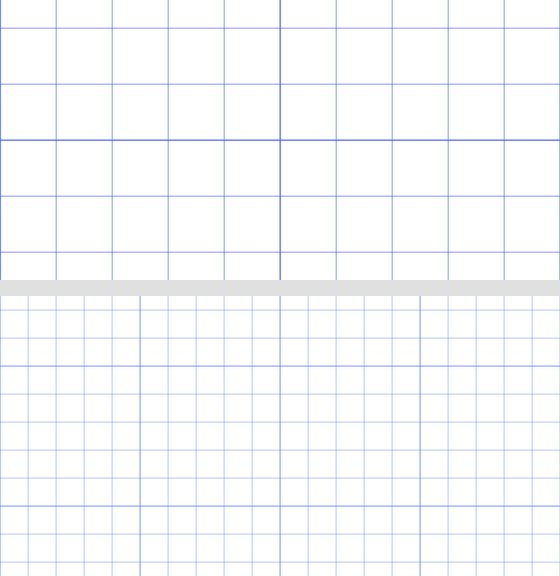
Top: one tile. Bottom: repeated 2 by 2.
This pattern is drawn by a Shadertoy shader. Its source:

```glsl
// Blue graph paper on white: thin rules bound ten by five cells, and a bolder
// rule replaces every fifth one. Each rule is a wrapped distance to the nearest
// line, softened by an exact triangle filter, so opposite edges join.

const vec2 CELLS = vec2(10.0, 5.0);          // cells across and down
const vec2 MAJOR_BLOCKS = vec2(2.0, 1.0);    // bold rules across and down
const vec2 RULE_PHASE = vec2(0.0, 0.5);      // rule position within a repeat
const vec2 RULE_SHIFT = vec2(0.0006, -0.0006); // print offset, canvas heights
const float MINOR_WIDTH = 0.00235;           // in canvas heights
const float MAJOR_WIDTH = 0.0044;
const float FILTER_PIXELS = 1.0;             // half width of the edge filter
const vec3 PAPER = vec3(1.0);
const vec3 INK = vec3(0.255, 0.39, 0.925);

// Distance on each axis to the nearest repeated rule, in canvas heights.
vec2 ruleDistance(vec2 position, vec2 canvas, vec2 repeats) {
    vec2 spacing = canvas / repeats;
    vec2 offset = fract((position - RULE_SHIFT) / spacing - RULE_PHASE + 0.5) - 0.5;
    return abs(offset) * spacing;
}

// Running integral of a triangle kernel of half width one.
vec2 triangleIntegral(vec2 x) {
    x = clamp(x, -1.0, 1.0);
    return 0.5 + x - 0.5 * x * abs(x);
}

// Filtered coverage of a rule of the given width.
vec2 ruleCoverage(vec2 dist, float width, float radius) {
    return triangleIntegral((dist + 0.5 * width) / radius)
         - triangleIntegral((dist - 0.5 * width) / radius);
}

void mainImage(out vec4 fragColor, in vec2 fragCoord) {
    vec2 position = fragCoord / iResolution.y;
    vec2 canvas = vec2(iResolution.x / iResolution.y, 1.0);
    float radius = FILTER_PIXELS / iResolution.y;

    // Thin and bold rules on both axes
    vec2 minorDist = ruleDistance(position, canvas, CELLS);
    vec2 majorDist = ruleDistance(position, canvas, MAJOR_BLOCKS);
    vec2 rules = max(ruleCoverage(minorDist, MINOR_WIDTH, radius),
                     ruleCoverage(majorDist, MAJOR_WIDTH, radius));

    // Ink where either axis has a rule
    float ink = 1.0 - (1.0 - rules.x) * (1.0 - rules.y);
    fragColor = vec4(mix(PAPER, INK, ink), 1.0);
}
```
